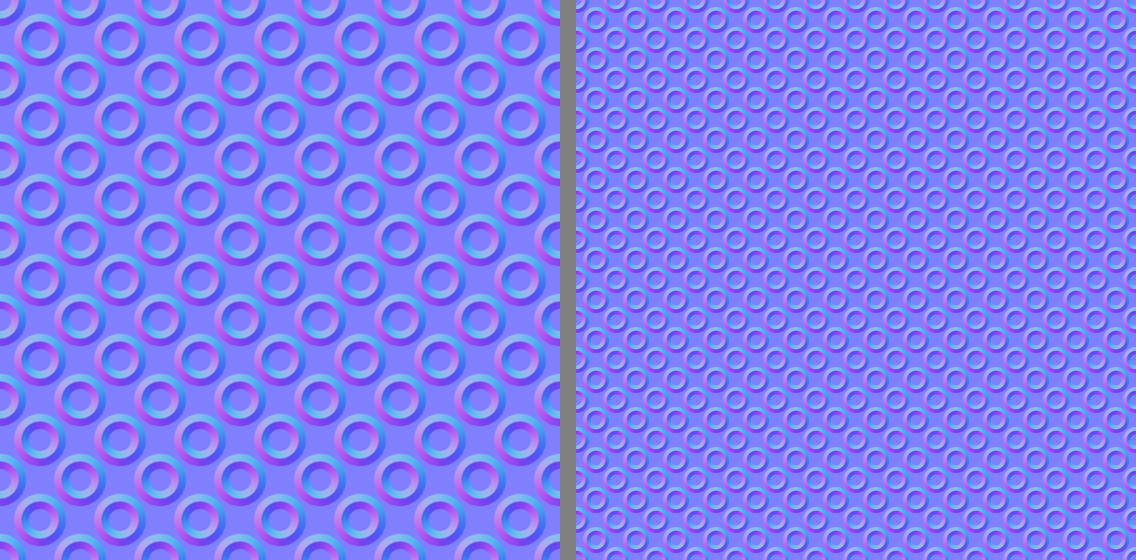
Left: one tile. Right: repeated 2 by 2.
Give the GLSL for this texture map, as a WebGL 1 fragment shader.

```glsl
precision highp float;

uniform vec2 u_resolution;

const float REPEATS = 7.0;
const float OUTER_RADIUS = 0.326;
const float RIDGE_RADIUS = 0.232;
const float INNER_RADIUS = 0.138;
const float SLOPE_TILT = 0.48;
const float EDGE_SOFTNESS = 0.013;

// Offset from the nearest center of a staggered lattice
vec2 staggeredOffset(vec2 p) {
  vec2 corner = fract(p + 0.5) - 0.5;
  vec2 middle = fract(p) - 0.5;
  return dot(corner, corner) < dot(middle, middle) ? corner : middle;
}

float softStep(float edge, float x, float halfWidth) {
  return smoothstep(edge - halfWidth, edge + halfWidth, x);
}

// Signed radial tilt: inward inside the ridge, outward beyond it
float ringTilt(float r, float tilt, float halfWidth) {
  float rise = softStep(INNER_RADIUS, r, halfWidth);
  float crest = softStep(RIDGE_RADIUS, r, halfWidth);
  float fall = softStep(OUTER_RADIUS, r, halfWidth);
  return tilt * (2.0 * crest - rise - fall);
}

// Unit normal to color, with the red axis pointing left
vec3 encodeNormal(vec2 slope) {
  float height = sqrt(max(0.0, 1.0 - dot(slope, slope)));
  return vec3(-slope.x, slope.y, height) * 0.5 + 0.5;
}

void main() {
  vec2 p = gl_FragCoord.xy / u_resolution * REPEATS;
  float pixel = REPEATS / min(u_resolution.x, u_resolution.y);
  float halfWidth = max(EDGE_SOFTNESS, 0.75 * pixel);

  vec2 offset = staggeredOffset(p);
  float r = length(offset);
  vec2 outward = offset / max(r, 0.0001);

  vec2 slope = outward * ringTilt(r, SLOPE_TILT, halfWidth);
  gl_FragColor = vec4(encodeNormal(slope), 1.0);
}
```
